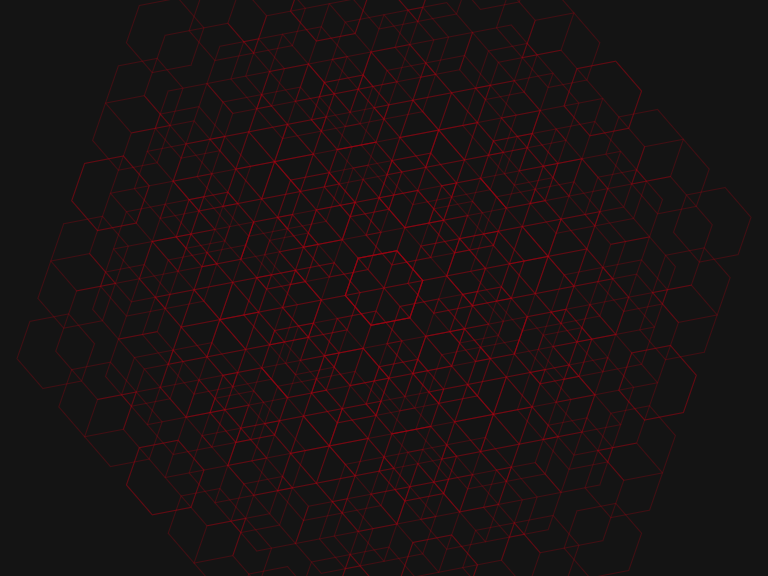
Reproduce this background procedurally as a Shadertoy shader.

```glsl
// Thin red hexagon outlines, nested in three golden-ratio rings on near-black.

const vec3 BACKGROUND = vec3(0.077, 0.079, 0.079);
const vec3 LINE_COLOR = vec3(0.68, 0.0, 0.06);
const float LINE_ALPHA = 0.3;        // opacity of a single outline
const float LINE_WIDTH = 0.0018;     // in canvas heights
const float HEX_RADIUS = 0.0685;     // centre to corner, in canvas heights
const float TILT = 0.1902;           // rotation of the whole figure, radians
const float GOLDEN = 1.618034;       // growth from one ring to the next
const float SIXTH_TURN = 1.0471976;
const vec2 EDGE_NORMAL = vec2(0.8660254, 0.5);

// Distance to the outline of a hexagon with corners on the x axis.
float hexOutline(vec2 p, float radius) {
    p = abs(p);
    return abs(max(dot(p, EDGE_NORMAL), p.y) - radius * EDGE_NORMAL.x);
}

vec2 cornerDirection(int index) {
    float angle = SIXTH_TURN * float(index);
    return vec2(cos(angle), sin(angle));
}

// Share of the background that stays visible under one translucent outline.
float transmission(vec2 p, float radius) {
    float pixel = 1.0 / iResolution.y;
    float edge = 0.5 * (LINE_WIDTH + pixel) - hexOutline(p, radius);
    float coverage = clamp(edge / pixel, 0.0, min(LINE_WIDTH / pixel, 1.0));
    return 1.0 - LINE_ALPHA * coverage;
}

void mainImage(out vec4 fragColor, in vec2 fragCoord) {
    vec2 p = (fragCoord - 0.5 * iResolution.xy) / iResolution.y;

    // Turn the canvas so that hexagon corners lie on the x axis.
    float c = cos(TILT), s = sin(TILT);
    p = vec2(c * p.x + s * p.y, c * p.y - s * p.x);

    float innerRing = HEX_RADIUS * GOLDEN;
    float middleRing = innerRing * GOLDEN;
    float outerRing = middleRing * GOLDEN;

    // Every corner of a hexagon carries the next smaller hexagon.
    float uncovered = transmission(p, outerRing);
    for (int i = 0; i < 6; i++) {
        vec2 outerPos = p - outerRing * cornerDirection(i);
        uncovered *= transmission(outerPos, middleRing);
        for (int j = 0; j < 6; j++) {
            vec2 middlePos = outerPos - middleRing * cornerDirection(j);
            uncovered *= transmission(middlePos, innerRing);
            for (int k = 0; k < 6; k++) {
                vec2 hexPos = middlePos - innerRing * cornerDirection(k);
                uncovered *= transmission(hexPos, HEX_RADIUS);
            }
        }
    }

    fragColor = vec4(mix(LINE_COLOR, BACKGROUND, uncovered), 1.0);
}
```
